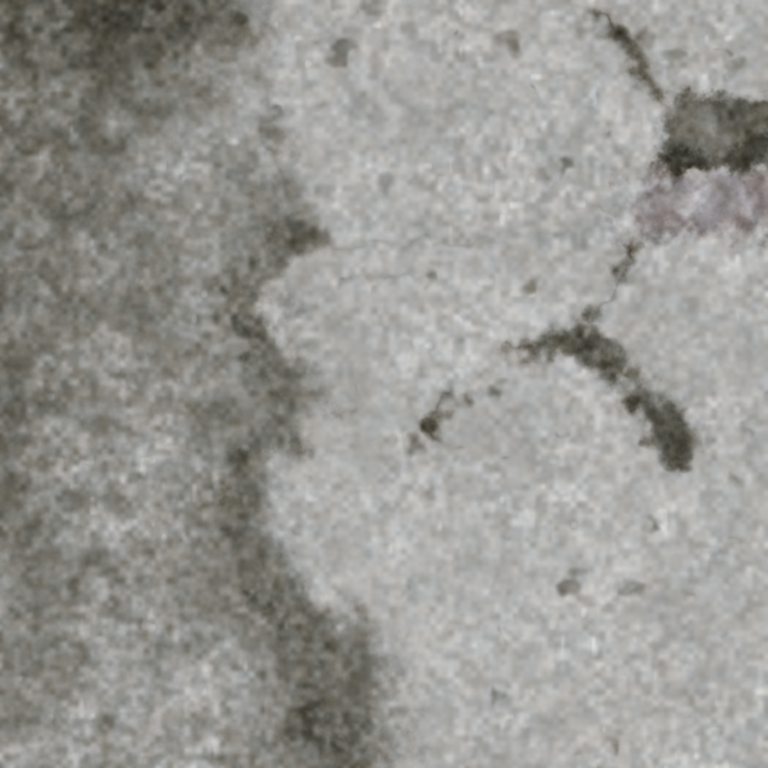
Reproduce this texture procedurally as a Shadertoy shader.

```glsl
// Weathered concrete: a pale skin on the right, a stained grey-green layer on
// the left, a dirty broken seam between them, and ragged dark pits and cracks.
// Tone is summed from noise and soft blobs, then mapped to a slightly warm grey.
const float PALE_TONE = 0.685;
const float STAINED_TONE = 0.535;
const float PIT_TONE = 0.31;
const float SEAM_DARKNESS = 0.17;
const float GRAIN_SCALE = 82.0;
const float GRAIN_AMOUNT = 0.14;
const float MOTTLE_AMOUNT = 0.20;
const float TINT_AMOUNT = 0.03;
const float SPOT_CELLS = 17.0;
const float SPOT_CHANCE = 0.36;

float hash(vec2 p) {
    vec3 q = fract(p.xyx * 0.1031);
    q += dot(q, q.yzx + 33.33);
    return fract((q.x + q.y) * q.z);
}
// Value noise centred on zero
float noise(vec2 p) {
    vec2 i = floor(p), f = fract(p);
    f = f * f * (3.0 - 2.0 * f);
    float low = mix(hash(i), hash(i + vec2(1, 0)), f.x);
    float high = mix(hash(i + vec2(0, 1)), hash(i + vec2(1, 1)), f.x);
    return mix(low, high, f.y) - 0.5;
}
float fbm(vec2 p) {
    float sum = 0.0, gain = 0.6;
    for (int i = 0; i < 4; i++) {
        sum += gain * noise(p);
        p = mat2(1.6, 1.2, -1.2, 1.6) * p + 7.3;
        gain *= 0.62;
    }
    return sum;
}
float bump(float x, float centre, float width) {
    float d = (x - centre) / width;
    return exp(-d * d);
}
float blob(vec2 p, vec2 centre, vec2 size) {
    return bump(p.x, centre.x, size.x) * bump(p.y, centre.y, size.y);
}
// Distance to a stroke whose radius runs from ra to rb
float stroke(vec2 p, vec2 a, vec2 b, float ra, float rb) {
    vec2 ab = b - a;
    float h = clamp(dot(p - a, ab) / dot(ab, ab), 0.0, 1.0);
    return length(p - a - ab * h) - mix(ra, rb, h);
}
float inside(float d, float softness) {
    return 1.0 - smoothstep(-softness, softness, d);
}
// Bent pit with its feeder crack, then the upper crack and the small nick
float pitDistance(vec2 p) {
    float d = stroke(p, vec2(0.65, 0.545), vec2(0.76, 0.555), 0.002, 0.024);
    d = min(d, stroke(p, vec2(0.76, 0.555), vec2(0.83, 0.50), 0.024, 0.020));
    d = min(d, stroke(p, vec2(0.83, 0.50), vec2(0.88, 0.425), 0.020, 0.032));
    d = min(d, stroke(p, vec2(0.825, 0.67), vec2(0.775, 0.59), 0.001, 0.004));
    d = min(d, stroke(p, vec2(0.78, 0.985), vec2(0.82, 0.935), 0.001, 0.016));
    d = min(d, stroke(p, vec2(0.82, 0.935), vec2(0.87, 0.86), 0.014, 0.004));
    d = min(d, stroke(p, vec2(0.581, 0.48), vec2(0.564, 0.45), 0.002, 0.008));
    return min(d, stroke(p, vec2(0.564, 0.45), vec2(0.566, 0.425), 0.008, 0.004));
}
// Scattered small stains, one candidate per cell
float spots(vec2 p) {
    float cover = 0.0;
    for (int k = 0; k < 9; k++) {
        vec2 id = floor(p * SPOT_CELLS) + vec2(k % 3, k / 3) - 1.0;
        vec2 centre = (id + vec2(hash(id + 3.1), hash(id + 8.7))) / SPOT_CELLS;
        float radius = mix(0.002, 0.017, pow(hash(id + 21.0), 3.0));
        float strength = step(hash(id + 40.0), SPOT_CHANCE) * mix(0.3, 1.0, hash(id + 55.0));
        cover = max(cover, strength * inside(length(p - centre) - radius, 0.008));
    }
    return cover;
}
void mainImage(out vec4 fragColor, in vec2 fragCoord) {
    vec2 p = fragCoord / iResolution.xy;
    vec2 ragged = p + 0.018 * vec2(noise(p * 38.0), noise(p * 38.0 + 50.0))
                    + 0.013 * vec2(noise(p * 85.0), noise(p * 85.0 + 90.0));
    float mottle = fbm(p * 7.0 + 4.0), stain = fbm(p * 15.0 + 31.0), patches = fbm(p * 34.0 + 11.0);
    // Wandering border between the stained and the pale layer
    float foot = 1.0 - smoothstep(0.12, 0.31, p.y);
    float border = 0.345 + 0.07 * bump(p.y, 0.69, 0.035) + 0.055 * bump(p.y, 0.49, 0.09) + 0.165 * foot;
    float side = ragged.x - border + 0.06 * stain + 0.05 * patches;
    float pale = smoothstep(-0.04 - 0.06 * smoothstep(0.74, 0.9, p.y), 0.025, side);
    // Tones of both layers
    float dirty = STAINED_TONE + MOTTLE_AMOUNT * (0.6 * mottle + 0.8 * stain + 0.7 * patches);
    dirty -= 0.24 * blob(p, vec2(0.19, 1.02), vec2(0.18, 0.09));
    dirty -= 0.10 * blob(p, vec2(0.04, 0.87), vec2(0.17, 0.13));
    dirty -= 0.11 * blob(p, vec2(0.0, 0.45), vec2(0.09, 0.2));
    dirty += 0.07 * blob(p, vec2(0.28, 0.76), vec2(0.07, 0.10));
    dirty += 0.10 * blob(p, vec2(0.26, 0.08), vec2(0.09, 0.10));
    float tone = mix(dirty, PALE_TONE + 0.3 * MOTTLE_AMOUNT * (mottle + stain + patches), pale);
    // Broken dirt along the seam, and a thin crack above it
    float seam = bump(side, -0.03 - 0.05 * foot, 0.035 + 0.035 * foot);
    seam *= clamp(0.7 + 2.0 * stain + 1.8 * patches + 0.25 * foot, 0.0, 1.6);
    tone -= SEAM_DARKNESS * seam * (1.0 - 0.75 * smoothstep(0.72, 0.85, p.y));
    float crack = min(stroke(ragged, vec2(0.345, 0.89), vec2(0.355, 0.79), 0.008, 0.003),
                      stroke(ragged, vec2(0.355, 0.79), vec2(0.40, 0.70), 0.003, 0.02));
    tone -= 0.17 * inside(crack, 0.014);
    // Faint creases and scattered stains
    float crease = min(stroke(ragged, vec2(0.44, 0.68), vec2(0.64, 0.685), 0.002, 0.001),
                       stroke(ragged, vec2(0.45, 0.635), vec2(0.57, 0.64), 0.002, 0.001));
    tone -= 0.09 * inside(crease, 0.009) + 0.22 * spots(ragged) * mix(0.4, 1.0, pale);
    // Gash at the right: pale purple skirt, dirty hollow, dark core
    float skirt = inside(stroke(ragged, vec2(0.85, 0.73), vec2(1.05, 0.75), 0.03, 0.05) + 0.06 * patches, 0.025);
    float hollow = inside(stroke(ragged, vec2(0.905, 0.83), vec2(1.05, 0.81), 0.05, 0.045) + 0.03 * patches, 0.012);
    float core = inside(stroke(ragged, vec2(0.87, 0.785), vec2(1.05, 0.81), 0.012, 0.02) + 0.04 * patches, 0.015);
    tone = mix(tone, 0.53 + 0.25 * patches, 0.85 * skirt);
    tone = mix(tone, 0.40 + 0.25 * patches, hollow) - 0.13 * core;
    // Pits, darkest in the middle, with a soft dirty rim
    float d = pitDistance(ragged) + 0.014 * patches;
    float pit = inside(d, 0.009);
    tone -= 0.06 * inside(d - 0.008, 0.014);
    tone = mix(tone, PIT_TONE + 0.10 * smoothstep(-0.018, 0.0, d) + 0.3 * patches, 0.92 * pit);
    // Soft grain, stronger in places, with a few bright flecks
    float grain = noise(p * GRAIN_SCALE) + 0.8 * noise(p.yx * GRAIN_SCALE * 1.6 + 13.0);
    tone += GRAIN_AMOUNT * grain * (1.0 - 0.2 * pale + 0.8 * stain);
    tone += 0.09 * smoothstep(0.25, 0.5, noise(p * vec2(75, 60) + 61.0)) * smoothstep(-0.1, 0.2, stain);
    // Warm grey with weak colour speckle
    float depth = 1.0 - smoothstep(0.35, 0.72, tone);
    vec3 color = tone + vec3(0.007 * depth, 0.0, -0.008 - 0.027 * depth);
    color += TINT_AMOUNT * noise(p * 58.0 + 17.0) * vec3(0.7, 0.0, -0.6);
    color += vec3(0.012, -0.010, 0.014) * skirt * (1.0 - hollow);
    fragColor = vec4(clamp(color, 0.0, 1.0), 1.0);
}
```
